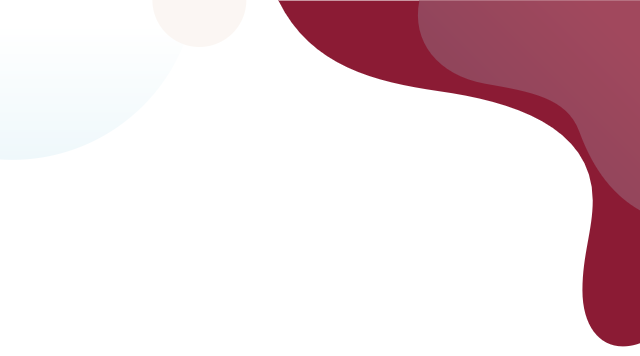
Write a WebGL 2 fragment shader that draws this background.

```glsl
#version 300 es
precision highp float;

uniform vec2 u_resolution;
out vec4 fragColor;

// Lengths are in canvas heights, measured from the top left
const vec3 WHITE = vec3(1.0);
const vec3 WINE = vec3(0.545, 0.106, 0.204);
const vec3 ROSE_DARK = vec3(0.565, 0.270, 0.358);
const vec3 ROSE_LIGHT = vec3(0.632, 0.284, 0.365);
const vec3 PALE_BLUE = vec3(0.935, 0.972, 0.984);
const vec3 PALE_PEACH = vec3(0.984, 0.966, 0.952);

const vec2 ROSE_RANGE = vec2(1.06, 1.66);
const vec2 BLUE_CENTER = vec2(0.035, -0.070);
const float BLUE_RADIUS = 0.519;
const vec2 BLUE_FADE = vec2(0.07, 0.46);
const vec2 PEACH_CENTER = vec2(0.560, 0.0);
const float PEACH_RADIUS = 0.132;

const float TOP = 0.0015;
const float OUTSIDE = 1.878;
const int STEPS = 16;

// Chains of cubic curves, neighbours share an end point
const int WINE_CURVES = 5;
const vec2 WINE_PATH[16] = vec2[16](
    vec2(0.782, TOP), vec2(0.873, 0.188), vec2(1.056, 0.230),
    vec2(1.232, 0.256), vec2(1.432, 0.284), vec2(1.664, 0.352),
    vec2(1.665, 0.563), vec2(1.665, 0.646), vec2(1.636, 0.716),
    vec2(1.636, 0.815), vec2(1.636, 0.915), vec2(1.683, 0.973),
    vec2(1.749, 0.973), vec2(1.770, 0.973), vec2(1.789, 0.968),
    vec2(1.803, 0.962));

const int ROSE_CURVES = 3;
const vec2 ROSE_PATH[10] = vec2[10](
    vec2(1.178, TOP), vec2(1.155, 0.117), vec2(1.230, 0.211),
    vec2(1.362, 0.235), vec2(1.493, 0.258), vec2(1.592, 0.275),
    vec2(1.627, 0.369), vec2(1.657, 0.451), vec2(1.707, 0.542),
    vec2(1.803, 0.594));

// Region holds the squared distance and the sign of the side
void addEdge(vec2 p, vec2 a, vec2 b, inout vec2 region) {
    vec2 e = b - a;
    vec2 w = p - a;
    vec2 gap = w - e * clamp(dot(w, e) / dot(e, e), 0.0, 1.0);
    region.x = min(region.x, dot(gap, gap));
    bvec3 c = bvec3(p.y >= a.y, p.y < b.y, e.x * w.y > e.y * w.x);
    if (all(c) || all(not(c))) region.y = -region.y;
}

void addCubic(vec2 p, vec2 a, vec2 b, vec2 c, vec2 d, inout vec2 region) {
    vec2 last = a;
    for (int i = 1; i <= STEPS; i++) {
        float t = float(i) / float(STEPS);
        float s = 1.0 - t;
        vec2 next = s * s * s * a + 3.0 * s * t * (s * b + t * c) + t * t * t * d;
        addEdge(p, last, next, region);
        last = next;
    }
}

// Closes a chain past the right border and back along the top
float closeRegion(vec2 p, vec2 first, vec2 last, vec2 exitPoint, vec2 region) {
    vec2 corner = vec2(OUTSIDE, TOP);
    addEdge(p, last, exitPoint, region);
    addEdge(p, exitPoint, corner, region);
    addEdge(p, corner, first, region);
    return region.y * sqrt(region.x);
}

float wineDistance(vec2 p) {
    vec2 region = vec2(100.0, 1.0);
    for (int i = 0; i < WINE_CURVES; i++) {
        int k = 3 * i;
        addCubic(p, WINE_PATH[k], WINE_PATH[k + 1], WINE_PATH[k + 2], WINE_PATH[k + 3], region);
    }
    return closeRegion(p, WINE_PATH[0], WINE_PATH[15], vec2(OUTSIDE, 0.927), region);
}

float roseDistance(vec2 p) {
    vec2 region = vec2(100.0, 1.0);
    for (int i = 0; i < ROSE_CURVES; i++) {
        int k = 3 * i;
        addCubic(p, ROSE_PATH[k], ROSE_PATH[k + 1], ROSE_PATH[k + 2], ROSE_PATH[k + 3], region);
    }
    return closeRegion(p, ROSE_PATH[0], ROSE_PATH[9], vec2(OUTSIDE, 0.634), region);
}

// Smooth edge one pixel wide
float coverage(float dist) {
    return clamp(0.5 - dist * u_resolution.y, 0.0, 1.0);
}

void main() {
    vec2 p = gl_FragCoord.xy / u_resolution.y;
    p.y = 1.0 - p.y;

    // Pale discs at the upper left
    float fade = clamp((p.y - BLUE_FADE.x) / (BLUE_FADE.y - BLUE_FADE.x), 0.0, 1.0);
    float blue = coverage(length(p - BLUE_CENTER) - BLUE_RADIUS);
    vec3 color = mix(WHITE, PALE_BLUE, blue * fade);
    color = mix(color, PALE_PEACH, coverage(length(p - PEACH_CENTER) - PEACH_RADIUS));

    // Wine blob with the diagonal rose gradient on top
    color = mix(color, WINE, coverage(wineDistance(p)));
    float slope = (p.x - p.y - ROSE_RANGE.x) / (ROSE_RANGE.y - ROSE_RANGE.x);
    vec3 rose = mix(ROSE_DARK, ROSE_LIGHT, clamp(slope, 0.0, 1.0));
    color = mix(color, rose, coverage(roseDistance(p)));

    fragColor = vec4(color, 1.0);
}
```
